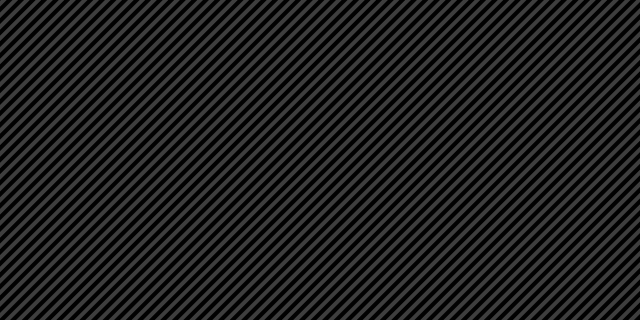
Reproduce this pattern procedurally as a WebGL 2 fragment shader.

```glsl
#version 300 es
precision highp float;
// Fine diagonal pinstripes: charcoal bands rising to the right over black.

uniform vec2 u_resolution;
out vec4 fragColor;

const float REPEATS_ACROSS = 55.4;  // stripes met along the full width
const float CANVAS_ASPECT = 2.0;    // width in units of canvas height
const float BAND_SHARE = 0.49;      // charcoal part of each repeat
const float PHASE = 0.33;           // band centre, in repeats from the top left
const float EDGE_PIXELS = 0.95;     // width of the smoothed edge
const vec3 BLACK = vec3(0.003);
const vec3 CHARCOAL = vec3(0.242);

// Signed distance to the nearest band edge, in repeats; negative inside a band.
float bandDistance(float repeats, float share) {
    float fromCentre = abs(fract(repeats + 0.5) - 0.5);
    return fromCentre - 0.5 * share;
}

// Coverage of a shape for a smooth edge of the given width.
float coverage(float dist, float edgeWidth) {
    return clamp(0.5 - dist / edgeWidth, 0.0, 1.0);
}

void main() {
    // Canvas units: height is 1, origin at the lower left
    vec2 p = gl_FragCoord.xy / u_resolution.y;
    float frequency = REPEATS_ACROSS / CANVAS_ASPECT;

    // Position across the 45 degree stripes, measured from the top left
    float across = (p.x + 1.0 - p.y) * frequency - PHASE;

    // One pixel measured perpendicular to the stripes, in repeats
    float pixelWidth = sqrt(2.0) * frequency / u_resolution.y;

    float band = coverage(bandDistance(across, BAND_SHARE), EDGE_PIXELS * pixelWidth);
    fragColor = vec4(mix(BLACK, CHARCOAL, band), 1.0);
}
```
